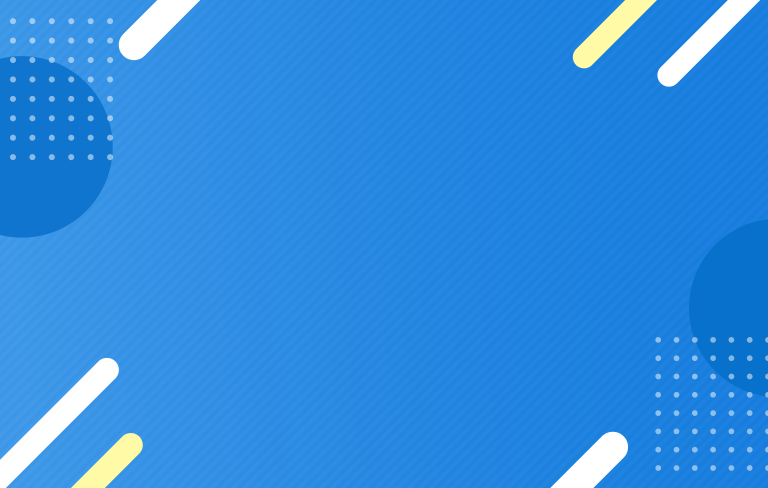
Write a WebGL 1 fragment shader that draws this background.

```glsl
precision highp float;
uniform vec2 u_resolution;

#define ASPECT 1.574
#define STRIPE_PERIOD 0.0225
#define STRIPE_STRENGTH 0.008
#define DOT_ALPHA 0.5
#define LIGHT_BLUE vec3(0.25, 0.60, 0.91)
#define DEEP_BLUE vec3(0.10, 0.495, 0.87)
#define DISC_LEFT vec3(0.06, 0.46, 0.81)
#define DISC_RIGHT vec3(0.03, 0.445, 0.80)
#define WHITE vec3(1.0)
#define YELLOW vec3(0.995, 0.98, 0.65)

// Antialiased coverage of a signed distance, in canvas heights
float cover(float dist) {
  return clamp(0.5 - dist * u_resolution.y, 0.0, 1.0);
}

float disc(vec2 p, vec2 center, float radius) {
  return cover(length(p - center) - radius);
}

// Diagonal bar with one round cap; side is 1.0 to run up-right, -1.0 down-left
float bar(vec2 p, vec2 cap, float radius, float side) {
  vec2 dir = vec2(0.70711) * side;
  vec2 q = p - cap;
  return cover(length(q - dir * max(dot(q, dir), 0.0)) - radius);
}

// Grid of dots growing up and right from its lower left dot
float dotGrid(vec2 p, vec2 origin, float pitch, vec2 count, float radius) {
  vec2 q = p - origin;
  vec2 cell = clamp(floor(q / pitch + 0.5), vec2(0.0), count - 1.0);
  return cover(length(q - cell * pitch) - radius);
}

vec3 background(vec2 p) {
  float t = clamp(p.x / ASPECT + 0.06 * (p.y - 0.5), 0.0, 1.0);
  vec3 color = mix(LIGHT_BLUE, DEEP_BLUE, 1.0 - pow(1.0 - t, 1.5));
  // Faint diagonal pinstripes with soft edges
  float wave = sin(6.28319 * (p.x - p.y) / STRIPE_PERIOD);
  return color + STRIPE_STRENGTH * clamp(wave * 1.6, -1.0, 1.0);
}

void main() {
  vec2 p = gl_FragCoord.xy / u_resolution * vec2(ASPECT, 1.0);
  vec3 color = background(p);

  // Large discs cut by the side edges
  color = mix(color, DISC_LEFT, disc(p, vec2(0.045, 0.699), 0.186));
  color = mix(color, DISC_RIGHT, disc(p, vec2(1.595, 0.369), 0.183));

  // Translucent dot grids
  float dots = dotGrid(p, vec2(0.0266, 0.678), 0.0398, vec2(6.0, 8.0), 0.0061);
  dots = max(dots, dotGrid(p, vec2(1.349, 0.041), 0.0375, vec2(7.0, 8.0), 0.0058));
  color = mix(color, WHITE, dots * DOT_ALPHA);

  // White bars
  float white = bar(p, vec2(0.2746, 0.908), 0.0312, 1.0);
  white = max(white, bar(p, vec2(1.371, 0.846), 0.0236, 1.0));
  white = max(white, bar(p, vec2(0.219, 0.242), 0.0246, -1.0));
  white = max(white, bar(p, vec2(1.256, 0.084), 0.0312, -1.0));
  color = mix(color, WHITE, white);

  // Yellow bars
  float yellow = bar(p, vec2(1.197, 0.883), 0.0230, 1.0);
  yellow = max(yellow, bar(p, vec2(0.268, 0.088), 0.0246, -1.0));
  color = mix(color, YELLOW, yellow);

  gl_FragColor = vec4(color, 1.0);
}
```
